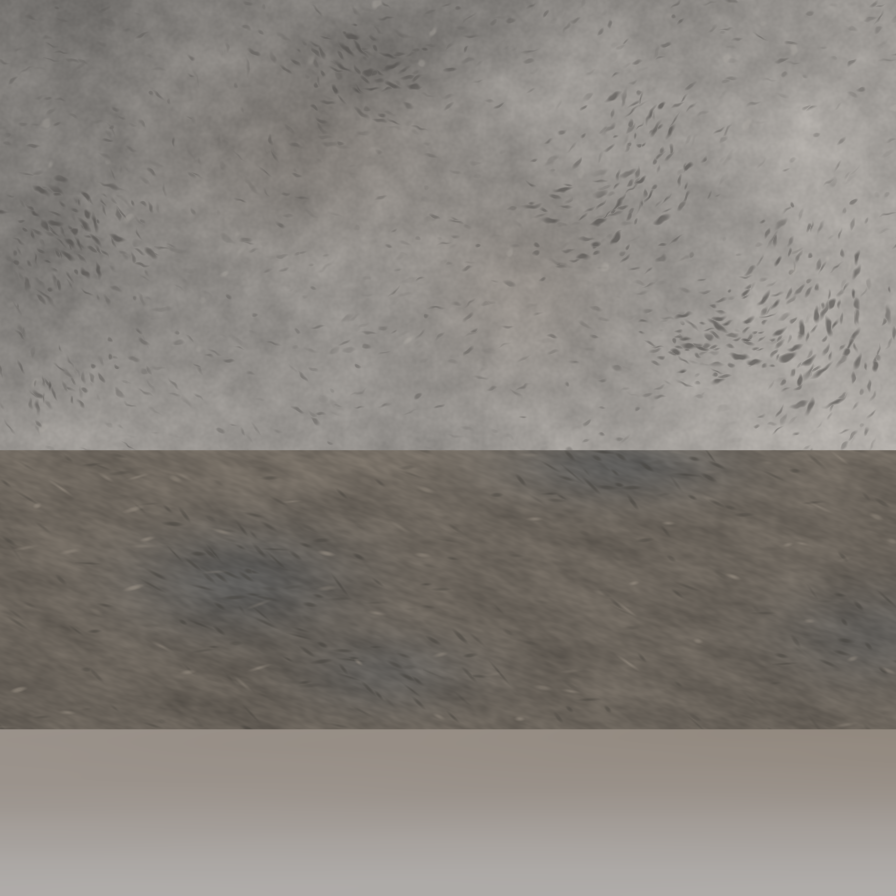
Reproduce this texture procedurally as a WebGL 1 fragment shader.

```glsl
precision highp float;
// A worn stone slab: a mottled grey top face, a darker streaked front edge
// and a smooth shaded wall below. Gradient noise gives the mottling, soft
// spots place the broad tones, and jittered cells scatter chips and grains.

uniform vec2 u_resolution;

vec2 hash2(vec2 p) {
  vec3 q = fract(p.xyx * vec3(0.1031, 0.1030, 0.0973));
  q += dot(q, q.yzx + 33.33);
  return fract((q.xx + q.yz) * q.zy);
}

float cornerDot(vec2 cell, vec2 f, vec2 corner) {
  float a = 6.2832 * hash2(cell + corner).x;
  return dot(vec2(cos(a), sin(a)), f - corner);
}

float gradientNoise(vec2 p) {
  vec2 i = floor(p), f = fract(p);
  vec2 u = f * f * f * (f * (f * 6.0 - 15.0) + 10.0);
  return mix(
    mix(cornerDot(i, f, vec2(0, 0)), cornerDot(i, f, vec2(1, 0)), u.x),
    mix(cornerDot(i, f, vec2(0, 1)), cornerDot(i, f, vec2(1, 1)), u.x), u.y);
}

float fbm(vec2 p) {
  float sum = 0.0, amp = 0.6;
  for (int i = 0; i < 5; i++) {
    sum += amp * gradientNoise(p);
    p = mat2(1.6, 1.2, -1.2, 1.6) * p + 17.3;
    amp *= 0.55;
  }
  return sum;
}

mat2 rotation(float a) {
  return mat2(cos(a), -sin(a), sin(a), cos(a));
}

float spot(vec2 p, vec2 center, vec2 radius) {
  vec2 d = (p - center) / radius;
  return exp(-dot(d, d));
}

// Elongated chips, one per jittered cell; size is in cell units.
float flecks(vec2 p, float cells, float density, float angle, vec2 size, float seed) {
  vec2 q = p * cells + seed;
  float blur = 0.7 * cells / u_resolution.y;
  float cover = 0.0;
  for (int y = -1; y <= 1; y++) {
    for (int x = -1; x <= 1; x++) {
      vec2 id = floor(q) + vec2(x, y);
      vec2 rnd = hash2(id + seed), pick = hash2(id + seed + 71.7);
      vec2 d = rotation(angle + (pick.y - 0.5) * 1.1) * (q - id - rnd);
      vec2 r = size * (0.45 + 0.75 * rnd.yx);
      float dist = (length(d / r) - 1.0) * r.y;
      float shape = 1.0 - smoothstep(-blur - 0.04, blur + 0.04, dist);
      cover = max(cover, shape * clamp((density - pick.x) * 7.0, 0.0, 1.0));
    }
  }
  return cover;
}

vec3 topFace(vec2 p) {
  float mottle = fbm(p * 5.0 + 3.0);
  float grain = fbm(p * vec2(34.0, 38.0));
  float tone = 0.575 + 0.07 * (p.x - 0.5) - 0.13 * (p.y - 0.75);
  tone += 0.13 * mottle + 0.07 * grain + 0.02 * gradientNoise(p * 190.0);
  // Broad shadows, then pale worn areas.
  tone -= 0.06 * spot(p, vec2(0.02, 0.96), vec2(0.18, 0.14));
  tone -= 0.06 * spot(p, vec2(0.40, 0.94), vec2(0.09, 0.07));
  tone -= 0.06 * spot(p, vec2(0.58, 1.0), vec2(0.12, 0.06));
  tone -= 0.05 * spot(p, vec2(0.60, 0.71), vec2(0.13, 0.08));
  tone -= 0.04 * spot(p, vec2(0.07, 0.70), vec2(0.14, 0.14));
  tone += 0.05 * spot(p, vec2(0.64, 0.90), vec2(0.11, 0.09));
  tone += 0.05 * spot(p, vec2(0.95, 0.86), vec2(0.12, 0.20));
  tone += 0.04 * spot(p, vec2(0.82, 0.55), vec2(0.20, 0.09));
  tone += 0.05 * spot(p, vec2(0.08, 0.52), vec2(0.14, 0.05));
  float warm = spot(p, vec2(0.35, 0.83), vec2(0.15, 0.10))
             + spot(p, vec2(0.58, 0.68), vec2(0.10, 0.10));
  vec3 color = tone * mix(vec3(1.0, 0.978, 0.952), vec3(0.99, 0.945, 0.90), 0.6 * warm);

  float pits = spot(p, vec2(0.08, 0.74), vec2(0.07, 0.05))
             + spot(p, vec2(0.79, 0.62), vec2(0.065, 0.035)) * 1.4
             + spot(p, vec2(0.91, 0.64), vec2(0.07, 0.09)) * 0.8
             + spot(p, vec2(0.72, 0.84), vec2(0.05, 0.06)) * 0.7
             + spot(p, vec2(0.67, 0.76), vec2(0.08, 0.04)) * 0.6
             + spot(p, vec2(0.39, 0.93), vec2(0.08, 0.05)) * 0.7
             + spot(p, vec2(0.07, 0.57), vec2(0.05, 0.03)) * 0.7;
  float lean = mix(-0.5, 0.7, smoothstep(0.3, 0.8, p.x)) + 1.8 * gradientNoise(p * 4.0);
  vec2 rough = p + 0.0025 * vec2(gradientNoise(p * 110.0), gradientNoise(p * 110.0 + 40.0));
  float chips = flecks(rough, 58.0, 0.05 + 0.55 * pits, lean, vec2(0.50, 0.17), 5.0);
  float specks = flecks(rough, 105.0, 0.13 + 0.45 * pits, lean, vec2(0.55, 0.20), 31.0);
  color = mix(color, vec3(0.32, 0.31, 0.30), max(0.65 * chips, 0.45 * specks));
  float pale = flecks(rough, 38.0, 0.09, 1.0, vec2(0.22, 0.14), 87.0);
  return mix(color, vec3(0.73, 0.71, 0.68), 0.55 * pale);
}

vec3 frontEdge(vec2 p) {
  vec2 q = rotation(-0.32) * p;
  float streaks = fbm(q * vec2(13.0, 42.0));
  float tone = 0.415 + 0.08 * fbm(q * vec2(4.0, 9.0) + 8.0) + 0.09 * streaks;
  tone += 0.035 * gradientNoise(q * vec2(75.0, 210.0)) + 0.10 * (p.y - 0.34);
  float cool = spot(p, vec2(0.27, 0.35), vec2(0.11, 0.055))
             + spot(p, vec2(0.69, 0.48), vec2(0.11, 0.035))
             + spot(p, vec2(0.43, 0.25), vec2(0.09, 0.04)) * 0.7
             + spot(p, vec2(0.98, 0.29), vec2(0.10, 0.05)) * 0.7;
  vec3 color = (tone - 0.045 * cool) * mix(vec3(1.02, 0.955, 0.875), vec3(0.98, 0.97, 0.95), min(cool, 1.0));
  float dark = flecks(p, 72.0, 0.13 + 0.35 * cool, -0.4, vec2(0.60, 0.13), 12.0);
  float pale = flecks(p, 46.0, 0.13, -0.2, vec2(0.34, 0.09), 55.0);
  color = mix(color, vec3(0.25, 0.24, 0.22), 0.45 * dark);
  return mix(color, vec3(0.65, 0.61, 0.56), 0.55 * pale);
}

vec3 wall(vec2 p) {
  vec3 color = mix(vec3(0.685, 0.672, 0.662), vec3(0.615, 0.585, 0.56), smoothstep(0.0, 0.13, p.y));
  color -= vec3(0.03, 0.035, 0.045) * smoothstep(0.07, 0.186, p.y) * (0.4 + p.x);
  return color + 0.006 * gradientNoise(p * vec2(3.0, 45.0));
}

void main() {
  vec2 p = gl_FragCoord.xy / u_resolution;
  float px = 0.75 / u_resolution.y;
  vec3 color = mix(wall(p), frontEdge(p), smoothstep(0.186 - px, 0.186 + px, p.y));
  color = mix(color, topFace(p), smoothstep(0.4975 - px, 0.4975 + px, p.y));
  gl_FragColor = vec4(color, 1.0);
}
```
